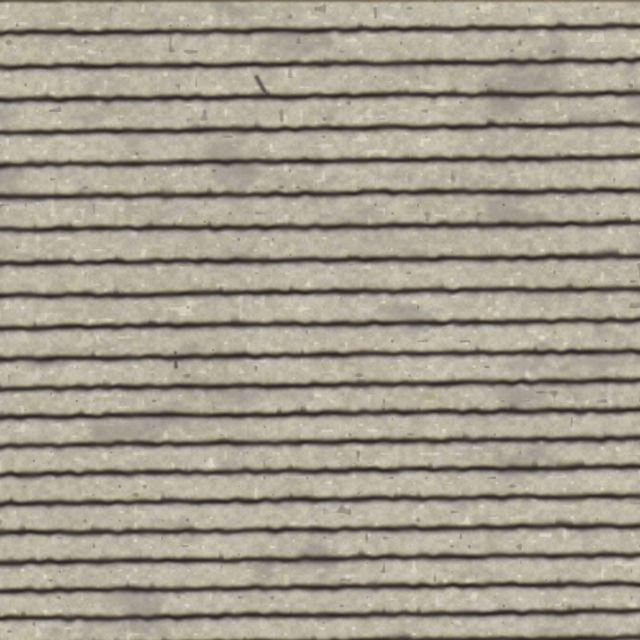
Write a WebGL 1 fragment shader that draws this texture.

```glsl
precision highp float;
uniform vec2 u_resolution;

#define FIRST_LINE 0.0495
#define SPACING 0.0539
#define TIGHTENING 0.000303
#define SWAY 0.003
#define SLOPE 0.012
#define LINE_WIDTH 0.0054
#define WOBBLE 0.003
#define GRAIN 0.085
#define PAPER vec3(0.735, 0.712, 0.642)
#define INK vec3(0.195, 0.165, 0.155)
#define OCHRE vec3(0.60, 0.50, 0.34)
#define SMUDGE vec3(0.55, 0.53, 0.51)

float hash(vec2 p) {
  vec3 q = fract(p.xyx * vec3(0.1031, 0.1030, 0.0973));
  q += dot(q, q.yzx + 33.33);
  return fract((q.x + q.y) * q.z);
}

float noise(vec2 p) {
  vec2 i = floor(p), f = fract(p);
  f = f * f * (3.0 - 2.0 * f);
  return mix(mix(hash(i), hash(i + vec2(1.0, 0.0)), f.x),
             mix(hash(i + vec2(0.0, 1.0)), hash(i + 1.0), f.x), f.y);
}

float fbm(vec2 p) {
  float sum = 0.0, amp = 0.5;
  for (int k = 0; k < 4; k++) {
    sum += amp * noise(p);
    p = p * 2.03 + 17.3;
    amp *= 0.5;
  }
  return sum / 0.9375;
}

float segment(vec2 p, vec2 a, vec2 b) {
  vec2 ab = b - a;
  return length(p - a - ab * clamp(dot(p - a, ab) / dot(ab, ab), 0.0, 1.0));
}

float bell(float d, float width) {
  return exp(-d * d / (width * width));
}

// Depth of a ruled line below the top edge, at the left margin
float lineDepth(float i) {
  return FIRST_LINE + i * (SPACING - TIGHTENING * i) + SWAY * cos(0.66 * i);
}

vec3 paperColor(vec2 p) {
  vec3 col = PAPER;
  col += GRAIN * (noise(p * vec2(105.0, 130.0)) - 0.5);
  col += 0.05 * (noise(p * 250.0 + 40.0) - 0.5);
  col += 0.06 * (fbm(p * 9.0 + 5.0) - 0.5);
  col.b += 0.035 * (noise(p * 70.0 + 90.0) - 0.5);
  // Pale fibres and grey smudges
  col += 0.09 * smoothstep(0.78, 0.98, noise(p * vec2(85.0, 110.0) + 60.0));
  float smudge = smoothstep(0.58, 0.82, fbm(p * vec2(14.0, 18.0) + 31.0));
  smudge += 0.7 * bell(length((p - vec2(0.485, 0.235)) * vec2(1.0, 0.8)), 0.025)
          * noise(p * 60.0);
  col = mix(col, SMUDGE, 0.5 * clamp(smudge, 0.0, 1.0));
  // Ochre stain
  float stain = bell(length((p - vec2(0.665, 0.619)) * vec2(0.28, 1.0)), 0.011);
  return mix(col, OCHRE, 0.45 * stain * noise(p * vec2(40.0, 90.0)));
}

void main() {
  vec2 p = gl_FragCoord.xy / u_resolution;
  p.y = 1.0 - p.y;
  vec3 col = paperColor(p);

  // Ruled lines with ragged edges, burrs and uneven ink
  float ink = 0.0, fringe = 0.0;
  for (int k = -1; k <= 20; k++) {
    float i = float(k), row = i * 7.0 + 20.0;
    float y = lineDepth(i) - SLOPE * p.x;
    y += 0.002 * (noise(vec2(p.x * 5.0, row)) - 0.5);
    y += WOBBLE * (noise(vec2(p.x * 65.0, row + 1.0)) - 0.5);
    float d = p.y - y;
    float width = LINE_WIDTH * (0.85 + 0.3 * noise(vec2(p.x * 90.0, row + 2.0)));
    float burr = smoothstep(0.82, 1.0, noise(vec2(p.x * 55.0, row + 3.0)));
    width += 0.003 * burr * step(d, 0.0);
    float density = 0.88 + 0.14 * noise(vec2(p.x * 38.0, row + 4.0));
    ink = max(ink, density * bell(d, width));
    fringe += sign(d) * bell(abs(d) - 0.007, 0.003);
  }
  // Warm above each line, cool below
  col += fringe * vec3(-0.025, -0.015, 0.025);

  // Stray pen ticks
  float slanted = segment(p, vec2(0.401, 0.121), vec2(0.416, 0.147));
  float upright = segment(p, vec2(0.274, 0.552), vec2(0.275, 0.573));
  ink = max(ink, 0.68 * bell(slanted, 0.004));
  ink = max(ink, 0.65 * bell(upright, 0.0035));

  // Small dark flecks
  float fleck = smoothstep(0.89, 0.99, noise(p * 75.0 + 12.0));
  ink = max(ink, 0.28 * fleck);

  col = mix(col, INK, clamp(ink, 0.0, 1.0));
  // Worn brown top edge
  col = mix(col, OCHRE * 0.6, 0.65 * (1.0 - smoothstep(0.0, 0.006, p.y)));
  gl_FragColor = vec4(clamp(col, 0.0, 1.0), 1.0);
}
```
